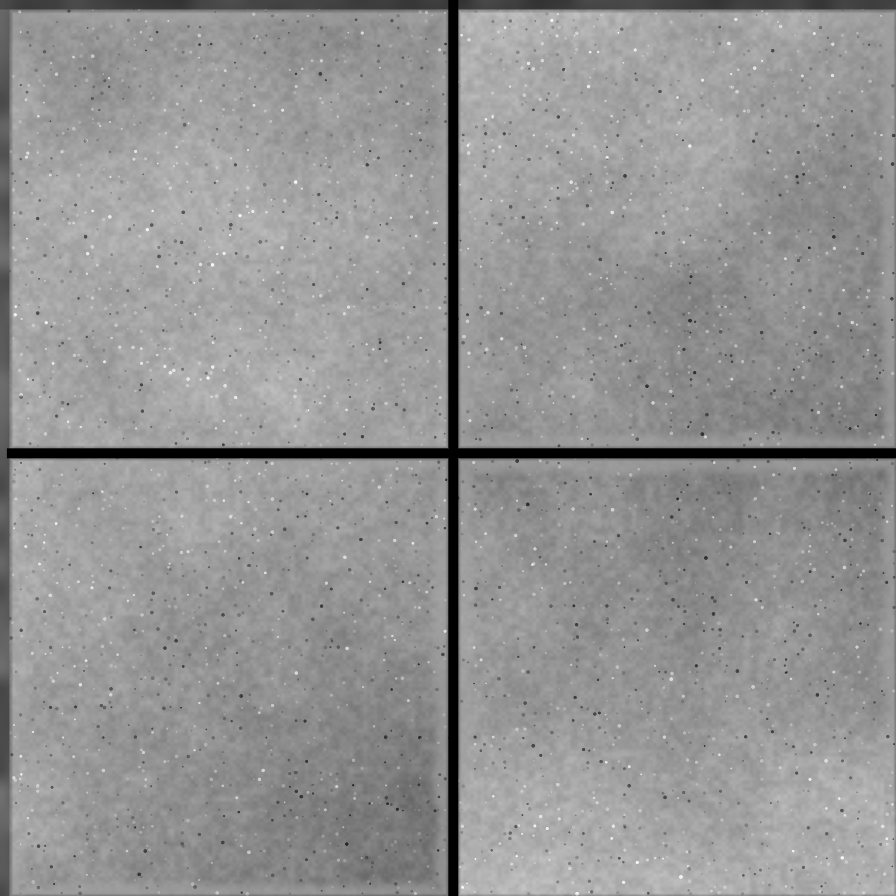
A Shadertoy shader for this texture:

```glsl
// Two by two worn grey stone tiles with speckles, black joints and sooty outer edges.

const float JOINT_OFFSET = 0.006;   // centre of the first joint
const float JOINT_HALF = 0.0056;    // half the joint width
const float PITCH = 0.5;            // tile spacing

float hash(vec2 p) {
    vec3 q = fract(vec3(p.xyx) * 0.1031);
    q += dot(q, q.yzx + 33.33);
    return fract((q.x + q.y) * q.z);
}

float valueNoise(vec2 p) {
    vec2 cell = floor(p), f = fract(p);
    f = f * f * (3.0 - 2.0 * f);
    float low = mix(hash(cell), hash(cell + vec2(1, 0)), f.x);
    float high = mix(hash(cell + vec2(0, 1)), hash(cell + vec2(1, 1)), f.x);
    return mix(low, high, f.y);
}

float fbm(vec2 p) {
    float sum = 0.0, amplitude = 0.5;
    for (int i = 0; i < 4; i++) {
        sum += amplitude * valueNoise(p);
        p = p * 2.03 + 17.1;
        amplitude *= 0.5;
    }
    return sum;
}

// Corner shades of a tile: top left, top right, bottom left, bottom right
vec4 cornerShades(vec2 tile) {
    vec4 upper = tile.x < 0.5 ? vec4(0.57, 0.54, 0.68, 0.61) : vec4(0.72, 0.60, 0.57, 0.46);
    vec4 lower = tile.x < 0.5 ? vec4(0.67, 0.58, 0.60, 0.44) : vec4(0.55, 0.47, 0.69, 0.68);
    return tile.y < 0.5 ? upper : lower;
}

// Soft, cloudy gradient over one tile
float tileShade(vec2 p, vec2 tile) {
    vec2 local = clamp((p - JOINT_OFFSET) / PITCH - tile, 0.0, 1.0);
    vec4 c = cornerShades(tile);
    float shade = mix(mix(c.x, c.y, local.x), mix(c.z, c.w, local.x), local.y);
    vec2 fromCentre = local - 0.5;
    float glow = tile.x + tile.y < 0.5 ? 0.06 : 0.015;
    shade += glow * exp(-8.0 * dot(fromCentre, fromCentre));
    return shade + 0.16 * (fbm(p * 9.0 + tile * 31.0) - 0.47);
}

// Scattered round grains: signed strength, negative for dark ones
float speckles(vec2 p, float cells, float density, float seed, float aa) {
    vec2 cell = floor(p * cells);
    vec2 key = cell + seed;
    vec2 jitter = 0.3 + 0.4 * vec2(hash(key + 11.3), hash(key + 47.9));
    float radius = mix(0.0009, 0.0021, hash(key + 83.7));
    float dist = length(p - (cell + jitter) / cells);
    float dot_ = 1.0 - smoothstep(radius - 0.5 * aa, radius + 0.5 * aa, dist);
    float strength = mix(0.25, 1.0, pow(hash(key + 131.1), 2.0));
    float tone = hash(key + 171.5) < 0.5 ? -1.0 : 1.0;
    return dot_ * strength * tone * step(hash(key), density);
}

// Coverage of a band around zero
float band(float dist, float halfWidth, float aa) {
    return 1.0 - smoothstep(halfWidth - 0.5 * aa, halfWidth + 0.5 * aa, dist);
}

void mainImage(out vec4 fragColor, in vec2 fragCoord) {
    vec2 p = fragCoord / iResolution.xy;
    p.y = 1.0 - p.y;   // rows count from the top
    float aa = 1.0 / min(iResolution.x, iResolution.y);

    vec2 tile = clamp(floor((p - JOINT_OFFSET) / PITCH), 0.0, 1.0);
    vec2 nearest = round((p - JOINT_OFFSET) / PITCH);
    vec2 dist = abs(p - JOINT_OFFSET - PITCH * nearest);

    // Stone surface
    float shade = tileShade(p, tile);
    shade += 0.07 * (valueNoise(p * 120.0) - 0.5);
    shade += 0.05 * (valueNoise(p * 260.0 + 9.0) - 0.5);

    // Pale, uneven rim that lifts the darker areas
    float edge = min(dist.x, dist.y) - JOINT_HALF;
    float wobble = 0.008 * (valueNoise(p * 24.0) - 0.5);
    float rim = 1.0 - smoothstep(0.006, 0.022, edge + wobble);
    shade = mix(shade, max(shade, 0.64), 0.6 * rim);

    // Mineral grains
    float grains = speckles(p, 150.0, 0.10, 0.0, aa) + speckles(p, 110.0, 0.10, 300.0, aa);
    shade += grains * (grains < 0.0 ? 0.36 : 0.28);

    // Shadow next to the joints
    shade *= 1.0 - 0.22 * (1.0 - smoothstep(0.0, 0.004, edge));

    // Sooty strips along the left and top
    float soot = 0.18 * (valueNoise(p * 35.0 + 5.0) - 0.5);
    float leftStrip = band(p.x, JOINT_OFFSET + JOINT_HALF - 0.001, aa);
    float topStrip = band(p.y, JOINT_OFFSET + JOINT_HALF - 0.001, aa);
    shade = mix(shade, 0.35 + soot, leftStrip);
    shade = mix(shade, 0.25 + 0.6 * soot, topStrip);

    // Black inner joints
    vec2 middle = abs(p - JOINT_OFFSET - PITCH);
    float joint = max(band(middle.x, JOINT_HALF, aa), band(middle.y, JOINT_HALF, aa));
    joint *= smoothstep(0.007, 0.007 + aa, p.x);
    shade = mix(shade, 0.0, joint);

    fragColor = vec4(vec3(clamp(shade, 0.0, 1.0)), 1.0);
}
```
